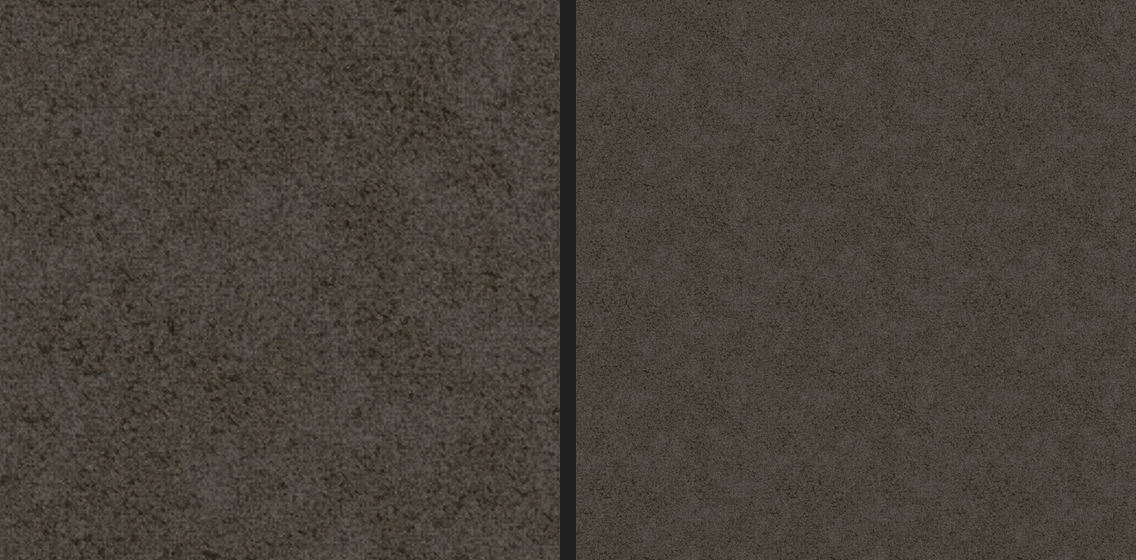
Left: one tile. Right: repeated 3 by 3.
This texture is drawn by a WebGL 2 fragment shader. Its source:

```glsl
#version 300 es
precision highp float;
// Worn woollen cloth: fine weave, faint brown and grey blotches, small dark specks, tan flecks.

uniform vec2 u_resolution;
out vec4 outColor;

const vec3 GREY_WOOL = vec3(0.306, 0.284, 0.258);
const vec3 BROWN_WOOL = vec3(0.286, 0.257, 0.223);
const vec3 FLECK_TINT = vec3(0.100, 0.084, 0.058);
const vec3 COOL_SHIFT = vec3(-0.012, 0.0, 0.012);
const float TAU = 6.2831853;
const float BLOTCH_CELLS = 8.0;
const int BLOTCH_OCTAVES = 5;
const float BLOTCH_FALLOFF = 0.78;
const float THREADS = 128.0;
const float WEAVE_DEPTH = 0.012;
const float GRAIN_CELLS = 256.0;
const float GRAIN_DEPTH = 0.120;
const vec2 YARN_CELLS = vec2(110.0, 170.0);
const float YARN_DEPTH = 0.050;
const vec2 SPECK_CELLS = vec2(84.0, 128.0);
const float SPECK_DEPTH = 0.080;
const float FLECK_CELLS = 128.0;
const float FLECK_SHARE = 0.12;

// Integer hash giving 0..1 for a lattice cell
float hash(vec2 cell, uint seed) {
    uvec2 c = uvec2(cell);
    uint h = c.x * 1597u + c.y * 51749u + seed * 7919u;
    h = (h ^ (h >> 15u)) * 73244475u;
    h = (h ^ (h >> 13u)) * 73244475u;
    h ^= h >> 16u;
    return float(h & 65535u) / 65535.0;
}

// Value noise that wraps after a whole number of cells
float wrapNoise(vec2 p, vec2 period, uint seed) {
    vec2 cell = floor(p);
    vec2 f = p - cell;
    f = f * f * (3.0 - 2.0 * f);
    vec2 lo = mod(cell, period);
    vec2 hi = mod(cell + 1.0, period);
    float bottom = mix(hash(lo, seed), hash(vec2(hi.x, lo.y), seed), f.x);
    float top = mix(hash(vec2(lo.x, hi.y), seed), hash(hi, seed), f.x);
    return mix(bottom, top, f.y);
}

// Sum of octaves, each with a whole number of cells
float blotches(vec2 uv) {
    float sum = 0.0;
    float total = 0.0;
    float weight = 1.0;
    float cells = BLOTCH_CELLS;
    for (int i = 0; i < BLOTCH_OCTAVES; i++) {
        sum += weight * wrapNoise(uv * cells, vec2(cells), uint(i + 1));
        total += weight;
        weight *= BLOTCH_FALLOFF;
        cells *= 2.0;
    }
    return sum / total;
}

// Sparse short fibres, each kept inside its own cell
float flecks(vec2 uv) {
    vec2 p = uv * FLECK_CELLS;
    vec2 cell = mod(floor(p), FLECK_CELLS);
    vec2 centre = mix(vec2(0.35), vec2(0.65), vec2(hash(cell, 21u), hash(cell, 22u)));
    vec2 d = fract(p) - centre;
    float slant = hash(cell, 23u) < 0.5 ? 1.0 : -1.0;
    vec2 along = vec2(d.x + slant * d.y, d.y - slant * d.x) * 0.7071;
    float shape = 1.0 - smoothstep(0.12, 0.34, length(along * vec2(0.75, 1.3)));
    return shape * step(hash(cell, 24u), FLECK_SHARE);
}

void main() {
    vec2 uv = gl_FragCoord.xy / u_resolution;

    // Faint worn patches
    float wear = smoothstep(0.32, 0.68, blotches(uv));
    vec3 color = mix(BROWN_WOOL, GREY_WOOL, wear);

    // Warm and cool fibres
    color += COOL_SHIFT * (wrapNoise(uv * 128.0, vec2(128.0), 11u) - 0.5);

    // Woven threads, yarn unevenness and fine grain
    vec2 wave = cos(TAU * THREADS * uv);
    float tone = WEAVE_DEPTH * 0.5 * (wave.x + wave.y);
    tone += YARN_DEPTH * (wrapNoise(uv * YARN_CELLS, YARN_CELLS, 12u) - 0.5);
    tone += GRAIN_DEPTH * (wrapNoise(uv * GRAIN_CELLS, vec2(GRAIN_CELLS), 13u) - 0.5);

    // Slanted dark specks, denser in the brown patches
    vec2 slanted = vec2(uv.x - uv.y, uv.x + uv.y) * SPECK_CELLS;
    float speck = smoothstep(0.58, 0.88, wrapNoise(slanted, SPECK_CELLS, 14u));
    tone -= SPECK_DEPTH * speck * mix(1.0, 0.6, wear);

    color += tone + FLECK_TINT * flecks(uv) * mix(1.0, 0.5, wear);
    outColor = vec4(clamp(color, 0.0, 1.0), 1.0);
}
```
